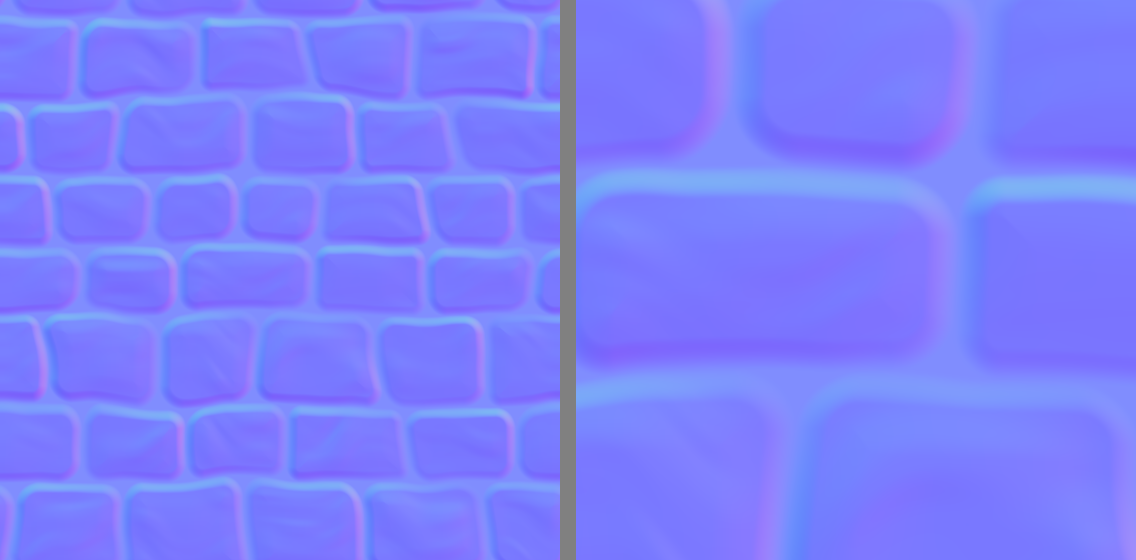
Left: the whole. Right: its middle third, enlarged.
Write a Shadertoy shader that draws this texture map.

```glsl
// Tangent-space normal map of a tiling wall of rounded, roughly coursed stones.
#define ROWS 7
#define BEVEL_WIDTH 0.019
#define BEVEL_HEIGHT 0.0031
#define SHOULDER 0.0012    // softer rise behind the bevel
#define CORNER 0.034       // mean stone corner radius
#define DOME 0.0016        // bulge of each face
#define JITTER 0.30        // joint shift, in stone widths
#define JOINT_TILT 0.16
#define WOBBLE 0.020       // unevenness of the courses
#define STREAK 0.0046      // chisel marks on the faces
#define FACE_LEAN vec2(-0.045, -0.050)
#define MORTAR_LEAN vec2(0.0, 0.11)

// Course tops from the bottom up, and the joint phase of each course
const float rowTop[ROWS] = float[](0.143, 0.275, 0.443, 0.564, 0.688, 0.827, 0.971);
const float rowPhase[ROWS] = float[](0.20, 0.645, 0.31, 0.74, 0.58, 0.13, 0.68);

float hash(vec2 p) {
    vec3 q = fract(p.xyx * 0.1031);
    q += dot(q, q.yzx + 33.33);
    return fract((q.x + q.y) * q.z);
}

// Value noise over the unit tile, centred on zero, with whole cells per axis
float tileNoise(vec2 uv, vec2 cells, float seed) {
    vec2 p = uv * cells, i = floor(p), f = p - i;
    f = f * f * f * (f * (f * 6.0 - 15.0) + 10.0);
    vec2 a = mod(i, cells) + seed, b = mod(i + 1.0, cells) + seed;
    return mix(mix(hash(a), hash(vec2(b.x, a.y)), f.x),
               mix(hash(vec2(a.x, b.y)), hash(b), f.x), f.y) - 0.5;
}

// Horizontal place of joint k at height dy from the middle of its course
float jointX(float k, float row, float count, float phase, float dy) {
    vec2 id = vec2(mod(k, count), row);
    float shift = JITTER * (hash(id + 17.0) - 0.5);
    float tilt = 2.0 * hash(id + 43.0) - 1.0;
    return (k + phase + shift) / count + JOINT_TILT * tilt * abs(tilt) * dy;
}

// Height in x, stone coverage in y
vec2 wall(vec2 uv) {
    // Uneven courses and joints
    float waveY = tileNoise(uv, vec2(7.0, 6.0), 3.0) + 0.35 * tileNoise(uv, vec2(17.0, 13.0), 9.0);
    float waveX = tileNoise(uv, vec2(8.0, 14.0), 21.0);
    vec2 p = uv + WOBBLE * vec2(0.5 * waveX, waveY);

    // Course
    float base = rowTop[ROWS - 1] - 1.0;
    p.y = fract(p.y - base) + base;
    int row = 0;
    for (int i = 0; i < ROWS - 1; i++) row += int(p.y >= rowTop[i]);
    float bottom = row == 0 ? base : rowTop[row - 1];
    float midY = 0.5 * (bottom + rowTop[row]);
    float dy = p.y - midY, r = float(row), phase = rowPhase[row];
    float count = row == 4 ? 6.0 : 5.0;

    // Stone between two joints
    float k = floor(p.x * count - phase);
    if (p.x < jointX(k, r, count, phase, dy)) k -= 1.0;
    else if (p.x >= jointX(k + 1.0, r, count, phase, dy)) k += 1.0;
    float left = jointX(k, r, count, phase, dy);
    float right = jointX(k + 1.0, r, count, phase, dy);
    vec2 halfSize = 0.5 * vec2(right - left, rowTop[row] - bottom);
    vec2 local = vec2(p.x - 0.5 * (left + right), dy);
    vec2 id = vec2(mod(k, count), r);

    // Rounded box distance, positive inside
    float corner = CORNER * mix(0.7, 1.3, hash(id + 29.0));
    vec2 q = abs(local) - halfSize + corner;
    float inside = corner - length(max(q, 0.0)) - min(max(q.x, q.y), 0.0);
    float stone = smoothstep(0.0, BEVEL_WIDTH, inside);
    float shoulder = smoothstep(0.0, 2.5 * BEVEL_WIDTH, inside);

    // Face relief: bulge, individual tilt and soft streaks
    vec2 bulge = 1.0 - pow(abs(local / halfSize), vec2(2.0));
    vec2 tilt = vec2(hash(id + 61.0), hash(id + 83.0)) - 0.5;
    float bend = tileNoise(uv, vec2(9.0, 5.0), 71.0);
    vec2 grain = uv + vec2(0.0, 0.09 * bend);
    float streaks = tileNoise(grain, vec2(9.0, 16.0), 31.0)
                  + 0.30 * tileNoise(grain, vec2(15.0, 35.0), 57.0);
    float relief = BEVEL_HEIGHT + DOME * bulge.x * bulge.y
                 + 0.05 * dot(tilt, local);
    return vec2(stone * relief + shoulder * (SHOULDER + STREAK * streaks), stone);
}

void mainImage(out vec4 fragColor, in vec2 fragCoord) {
    vec2 uv = fragCoord / iResolution.xy;
    vec2 e = vec2(0.0015, 0.0);

    // Downhill direction from central differences
    vec2 lean = vec2(wall(uv - e.xy).x - wall(uv + e.xy).x,
                     wall(uv - e.yx).x - wall(uv + e.yx).x) / (2.0 * e.x);

    // Upper edges are steepest, left edges the softest
    lean *= vec2(lean.x > 0.0 ? 0.75 : 0.45, lean.y > 0.0 ? 0.9 : 0.6);
    lean += mix(MORTAR_LEAN, FACE_LEAN, wall(uv).y);

    vec3 normal = normalize(vec3(lean, 1.0));
    fragColor = vec4(0.5 + 0.5 * normal, 1.0);
}
```
